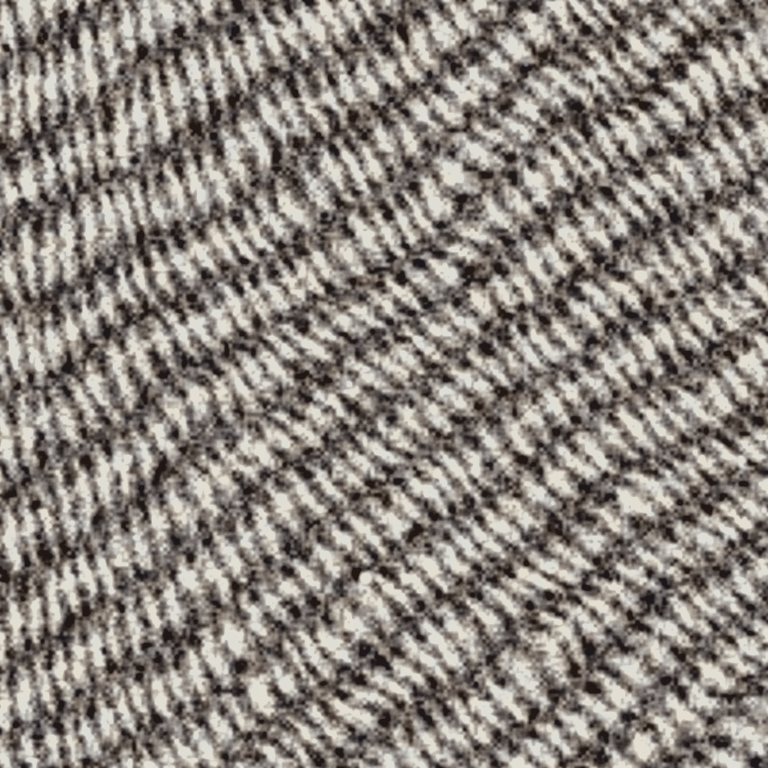
Reproduce this texture procedurally as a Shadertoy shader.

```glsl
// Chunky marled knit: slanted woolly ribs crossed by short leaning stitches.

const float TAU = 6.2831853;

float hash(vec2 p) {
    vec3 q = fract(p.xyx * vec3(0.1031, 0.1030, 0.0973));
    q += dot(q, q.yzx + 33.33);
    return fract((q.x + q.y) * q.z);
}

float noise(vec2 p) {
    vec2 cell = floor(p), f = fract(p);
    f = f * f * (3.0 - 2.0 * f);
    return mix(mix(hash(cell), hash(cell + vec2(1, 0)), f.x),
               mix(hash(cell + vec2(0, 1)), hash(cell + vec2(1, 1)), f.x), f.y);
}

float fbm(vec2 p) {
    float sum = 0.0, amp = 0.5;
    for (int i = 0; i < 3; i++) {
        sum += amp * noise(p);
        p = mat2(1.6, 1.2, -1.2, 1.6) * p + 7.3;
        amp *= 0.5;
    }
    return sum / 0.875;
}

void mainImage(out vec4 fragColor, in vec2 fragCoord) {
    vec2 p = fragCoord / iResolution.y;

    // Ribs climb to the right, crowd together slightly and wander a little
    float across = 8.8 * (p.y - 0.67 * p.x) / (1.0 - 0.15 * p.x) - 0.15;
    across += 0.5 * (noise(p * 4.0 + 4.0) - 0.5) + 0.25 * (noise(p * 11.0) - 0.5);
    float row = floor(across);
    float height = fract(across) - 0.5;

    // Stitches lean left, more strongly toward the right side
    float lean = mix(0.2, 0.55, smoothstep(0.0, 0.5, p.x)) + 0.3 * (noise(p * 4.0 + 19.0) - 0.5);
    float along = 41.0 * (p.x + lean * height / 9.2) + hash(vec2(row + 50.0, 3.0));
    along += 0.6 * (noise(p * 14.0 + 40.0) - 0.5) + 0.3 * (noise(p * 60.0) - 0.5);

    // Rounded ribs whose borders are frayed by uneven stitch ends
    float frayed = height + 0.26 * (noise(vec2(48.0 * (p.x + 0.45 * p.y), p.y * 15.0)) - 0.5);
    frayed += 0.16 * (noise(p * 85.0 + 9.0) - 0.5);
    float rib = cos(TAU * frayed);

    // Grooves between stitches, deepened by small pips, fading at the rib borders
    float stitch = cos(TAU * along) * smoothstep(0.5, 0.38, abs(height));
    float pip = cos(TAU * 3.0 * height + 3.0 * noise(p * 30.0));
    float tone = 0.56 + 0.25 * rib + 0.32 * stitch;
    tone -= 0.12 * (0.5 - 0.5 * stitch) * pip * smoothstep(0.5, 0.38, abs(height));

    // Fuzz, uneven yarn and patchy wear
    tone += 0.4 * (fbm(p * 105.0) - 0.5) + 0.55 * (noise(p * 200.0 + 3.0) - 0.5);
    tone += 0.2 * (noise(p * 36.0 + 61.0) - 0.5);

    // One pale burr with a shadow beside it
    tone -= 0.7 * smoothstep(0.012, 0.004, length(p - vec2(0.466, 0.251)));
    tone = mix(tone, 1.05, smoothstep(0.013, 0.005, length(p - vec2(0.476, 0.247))));

    // Brown-black through taupe to cream
    tone = clamp(tone, 0.0, 1.0);
    vec3 color = mix(vec3(0.12, 0.09, 0.085), vec3(0.52, 0.485, 0.46), min(tone * 2.0, 1.0));
    color = mix(color, vec3(0.88, 0.87, 0.83), max(tone * 2.0 - 1.0, 0.0));
    color += vec3(0.03, 0.005, -0.03) * (noise(p * 60.0 + 5.0) - 0.5);
    fragColor = vec4(clamp(color, 0.0, 1.0), 1.0);
}
```
